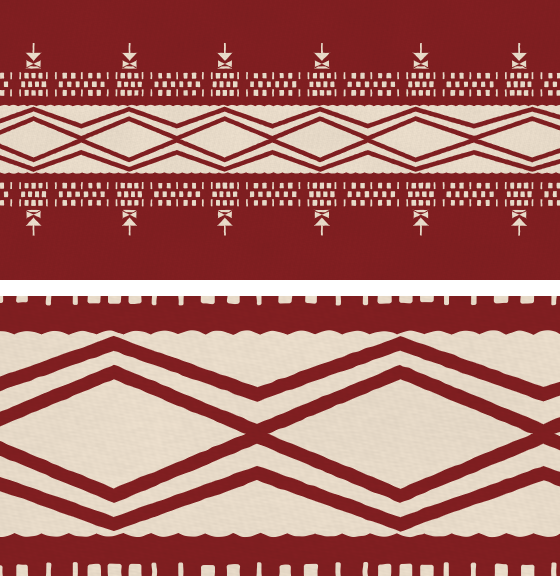
Top, the full canvas; bottom, a detail of the centre.
This pattern is drawn by a Shadertoy shader. Its source:

```glsl
// Woven red cloth with a cream band of zigzag diamonds, mirrored about its axis.
// Rows of dashes and six arrow motifs border the band. Everything is built from
// folded coordinates and signed distances on a design grid 384 units high.

#define GRID 384.0        // design units per canvas height
#define AXIS 193.0        // height of the mirror axis
#define FIRST 46.0        // x of the first motif
#define MOTIF_STEP 133.2  // spacing of arrows and dash groups
#define DIAMOND_STEP 131.0
#define LAST_STEP 160.0   // wider last diamond
#define BAND_HALF 45.4
#define LINE_HALF 3.3     // vertical half width of zigzag lines
#define WEAVE 0.022
#define RED vec3(0.498, 0.118, 0.127)
#define CREAM vec3(0.903, 0.852, 0.782)

const float PI = 3.14159;

float hash(vec2 p) {
    vec3 q = fract(vec3(p.xyx) * 0.1031);
    q += dot(q, q.yzx + 33.33);
    return fract((q.x + q.y) * q.z);
}

float noise(vec2 p) {
    vec2 i = floor(p), f = fract(p);
    f = f * f * (3.0 - 2.0 * f);
    return mix(mix(hash(i), hash(i + vec2(1, 0)), f.x),
               mix(hash(i + vec2(0, 1)), hash(i + vec2(1, 1)), f.x), f.y);
}

float box(vec2 p, vec2 halfSize, float radius) {
    vec2 q = abs(p) - halfSize + radius;
    return length(max(q, 0.0)) + min(max(q.x, q.y), 0.0) - radius;
}

// Nearest centre of a limited row of equally spaced items
float nearest(float x, float spacing, float shift, float lo, float hi) {
    return spacing * (clamp(floor(x / spacing - shift + 0.5), lo, hi) + shift);
}

// Three rows of dashes: a narrow group at the arrow, a wide one between arrows
float dashes(float x, float h, float cell, float side) {
    float row = clamp(floor((h - 75.4) / 11.8 + 0.5), -1.0, 1.0);
    float y = h - 75.4 - 11.8 * row;
    float a = abs(x), b = 0.5 * MOTIF_STEP - a;
    bool middle = row == 0.0;
    float ca = middle ? nearest(a, 9.5, 0.5, 0.0, 1.0) : nearest(a, 9.5, 0.0, 0.0, 1.0);
    float cb = middle ? nearest(b, 11.6, 0.5, 0.0, 2.0) : nearest(b, 11.8, 0.0, 1.0, 2.0);
    bool inner = abs(a - ca) < abs(b - cb);
    float dx = inner ? a - ca : b - cb;
    float centre = inner ? ca : 0.5 * MOTIF_STEP - cb;
    vec2 seed = floor(vec2(cell * MOTIF_STEP + sign(x) * centre, row + side * 7.0) + 300.5);
    vec2 size = vec2(2.9, 3.9) + 0.6 * (vec2(hash(seed), hash(seed + 51.0)) - 0.5);
    float d = box(vec2(dx, y), size, 1.1);
    if (!middle) {
        float thin = min(abs(a - 18.3), min(abs(b - 36.0), b));
        d = min(d, box(vec2(thin, y), vec2(1.15, 4.8), 0.8));
    }
    return d;
}

// Stem, triangle and bow tie, pointing towards the band
float arrow(float x, float h) {
    float a = abs(x);
    float stem = box(vec2(a, h - 124.5), vec2(1.2, 7.5), 0.6);
    float head = max(h - 118.5, (a - 0.95 * (h - 107.5)) * 0.72);
    float bow = max(a - 9.6, (abs(h - 103.5) - 0.48 * a) * 0.9);
    float foot = max(abs(h - 98.5) - 1.5, (a - 9.6 + 1.6 * (h - 97.0)) * 0.53);
    return min(min(stem, head), min(bow, foot));
}

// Red lines: an outer and an inner zigzag on each side of the axis
float zigzag(float x, float h) {
    float turn = FIRST + 4.0 * DIAMOND_STEP;
    float phase = (min(x, turn) - FIRST) / DIAMOND_STEP + max(x - turn, 0.0) / LAST_STEP;
    float peak = abs(fract(phase) - 0.5) * 2.0;
    float outer = abs(h - mix(18.0, 41.3, peak));
    float inner = abs(h - mix(1.2, 28.3, peak));
    return (min(outer, inner) - LINE_HALF) * 0.94;
}

float fill(float d, float pixel) { return clamp(0.5 - d / pixel, 0.0, 1.0); }

void mainImage(out vec4 fragColor, in vec2 fragCoord) {
    float pixel = GRID / iResolution.y;
    vec2 cloth = fragCoord * pixel;

    // Slight wobble of thread edges
    vec2 p = cloth + 0.5 * (vec2(noise(cloth * 0.3), noise(cloth * 0.3 + 70.0)) - 0.5);
    float h = abs(p.y - AXIS), side = step(AXIS, p.y);

    // Motif cells, drifting slightly along the strip
    float drift = sin(PI * (p.x - FIRST) / (5.0 * MOTIF_STEP));
    float phase = (p.x - FIRST + 4.5 * drift * drift) / MOTIF_STEP;
    float cell = floor(phase + 0.5);
    float x = (phase - cell) * MOTIF_STEP;

    // Scalloped band, cut by the zigzags
    float band = h - BAND_HALF - 1.7 * abs(sin(PI * p.x / 12.5));
    float cream = fill(band, pixel) * (1.0 - fill(zigzag(p.x, h), pixel));
    cream = max(cream, fill(min(dashes(x, h, cell, side), arrow(x, h)), pixel));

    // Thread texture: fine twill, grain and broad fading
    float twill = sin((cloth.x + cloth.y * 1.7) * 1.5) * sin((cloth.y - cloth.x * 0.3) * 1.9);
    float grain = noise(cloth * vec2(0.35, 1.1)) - 0.5;
    float fade = noise(cloth * 0.025) - 0.5;
    vec3 color = mix(RED, CREAM, cream);
    color *= 1.0 + WEAVE * (0.5 * twill + 1.4 * grain + fade);
    fragColor = vec4(color, 1.0);
}
```
